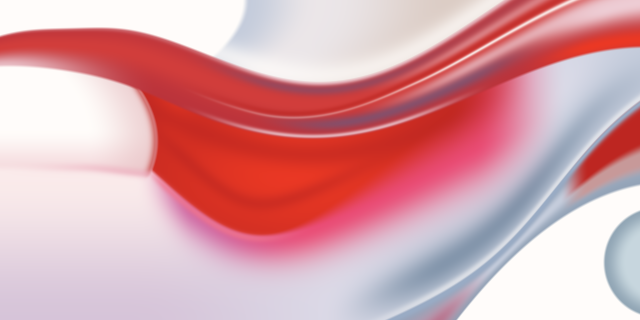
A WebGL 2 fragment shader for this background:

```glsl
#version 300 es
precision highp float;
// Flowing silk: a red ribbon sweeps over a glowing bowl and a pearl-grey body.
// Each fold is bounded by an analytic curve; the height above that curve
// drives soft masks, gaussian highlights and colour ramps.
uniform vec2 u_resolution;
out vec4 fragColor;

const vec3 WHITE = vec3(1., .99, .98), PALE = vec3(.93, .8, .83), MIST = vec3(.77, .8, .86);
const vec3 STEEL = vec3(.47, .55, .64), RED = vec3(.92, .22, .14), DARK = vec3(.74, .15, .13);

float ramp(float a, float b, float x) {
    float t = clamp((x - a) / (b - a), 0., 1.);
    return t * t * (3. - 2. * t);
}
float soft(float d, float w) { return ramp(-w, w, d); }
float bump(float v, float center, float width) {
    float t = (v - center) / width;
    return exp(-t * t);
}
void tint(inout vec3 col, vec3 hue, float amount) { col = mix(col, hue, amount); }

// Boundary curves, as height over x
float ribbonTop(float x) {
    float a = radians(180. * x), s = sin(a);
    return .731 + .17 * x + .159 * cos(a) + (.053 + .015 * s) * s - .02 * bump(x, .22, .16);
}
float ribbonLow(float x) {
    return .665 + .03 * x + .128 * cos(radians(180. * x)) + .016 * bump(x, .4, .2);
}
float bodyEdge(float x) {
    float d = x - 1.74;
    return .417 + .4 * d + .21 * tanh(4. * d);
}
float foldEdge(float x) {
    float u = 2. - x;
    return .422 - (.188 + .958 * u) * u;
}

// Approximate distances to the hyperbolic rim and the left wall of the bowl
float rimDistance(vec2 p) {
    float d = p.x - .753, r = length(vec2(d, .2));
    float slope = .835 * d / r - .265;
    return (p.y - .1 + .265 * d - .835 * r) / length(vec2(slope, 1.));
}
float wallDistance(vec2 p) {
    float d = p.y - .56;
    return p.x - .49 + 2.1 * d * d;
}

vec3 pearlBody(vec2 p) {
    vec3 col = mix(vec3(.84, .77, .85), vec3(.98, .92, .92), ramp(0., .45, p.y));
    tint(col, vec3(.86, .86, .91), ramp(.4, 1.2, p.x));
    float g = p.y - bodyEdge(p.x), right = ramp(1., 1.4, p.x);
    tint(col, MIST, right * ramp(.3, .1, g));
    tint(col, STEEL, right * bump(g, .085, .065) * mix(.85, .3, ramp(1.6, 1.95, p.x)));
    tint(col, MIST, .8 * soft(p.x - 1.85, .2) * soft(p.y - .74, .1));
    tint(col, WHITE, .5 * right * bump(g, .008, .014));
    return col;
}

void addBowl(inout vec3 col, vec2 p) {
    float h = rimDistance(p);
    // Magenta to pink halo
    vec3 glow = mix(vec3(.8, .36, .61), vec3(.92, .25, .42), ramp(.6, 1., p.x));
    float reach = ramp(.42, .6, p.x) * ramp(1.78, 1.48, p.x);
    tint(col, glow, .92 * reach * bump(min(h, 0.), 0., .05 + .04 * p.x));
    // Red interior with a darker inner arc
    vec3 red = mix(DARK, RED, bump(length((p - vec2(.93, .47)) * vec2(.7, 1.2)), 0., .3));
    tint(red, DARK, .55 * bump(h, .105, .025) * ramp(1.4, .9, p.x));
    tint(red, RED, .6 * bump(p.x, .55, .07) * soft(p.y - .6, .1));
    tint(red, DARK, .6 * bump(p.y, ribbonLow(p.x) - .05, .04));
    float w = mix(.012, .14, ramp(.8, 1.5, p.x));
    tint(col, red, ramp(-.2 * w, w, h) * soft(wallDistance(p), .008) * ramp(1.68, 1.4, p.x));
    tint(col, vec3(.95, .46, .55), .7 * bump(h, -.004, .012) * ramp(.44, .52, p.x) * ramp(1., .75, p.x));
}

// Bright hollow to the left of the bowl
void addPocket(inout vec3 col, vec2 p) {
    float wall = wallDistance(p), inside = soft(-wall, .008);
    float shelf = .475 - .02 * ramp(.25, .5, p.x);
    vec3 hollow = mix(vec3(.96, .86, .87), WHITE, ramp(.46, .6, p.y));
    tint(hollow, vec3(.91, .77, .78), .75 * ramp(-.22, 0., wall));
    tint(hollow, DARK, .65 * bump(wall, 0., .016));
    tint(col, hollow, soft(p.y - shelf, .015) * inside);
    tint(col, vec3(.92, .65, .72), .6 * bump(p.y, shelf, .014) * ramp(0., .45, p.x) * inside);
}

// Folded strip, open white corner and glass drop at the lower right
void addFold(inout vec3 col, vec2 p) {
    float top = bodyEdge(p.x), low = foldEdge(p.x);
    float v = (p.y - low) / max(top - low, .02);
    vec3 fold = mix(STEEL, MIST, .3 + .7 * bump(v, .5, .3));
    tint(fold, vec3(.7, .3, .42), .7 * bump(v, .45, .3) * ramp(1.55, 1.35, p.x));
    vec3 lining = mix(vec3(.78, .6, .6), DARK, ramp(.35, .5, v));
    tint(fold, lining, ramp(1.75, 1.84, p.x) * ramp(.08, .25, v));
    tint(fold, vec3(.6, .67, .77), bump(p.y, top - .008, .016));
    tint(col, fold, soft(top - p.y, .005));
    tint(col, WHITE, soft(low - p.y, .006) * step(1.2, p.x));
    float drop = .172 - distance(p, vec2(2.06, .18));
    tint(col, mix(vec3(.57, .65, .71), vec3(.78, .84, .87), ramp(0., .07, drop)), soft(drop, .005));
}

vec3 upperSheet(vec2 p, float top) {
    float u = 1. - p.y, d = p.x - .768 + 3.2 * u * u;
    vec3 sheet = mix(MIST, vec3(.92, .9, .91), ramp(0., .22, d));
    tint(sheet, vec3(.86, .8, .77), ramp(.25, .65, d));
    tint(sheet, WHITE, .7 * bump(p.y, top + .02, .045));
    return mix(WHITE, sheet, soft(d, .012));
}

vec3 ribbon(float x, float v) {
    float mid = ramp(.55, .9, x), right = ramp(1.1, 1.5, x);
    vec3 col = mix(vec3(.73, .2, .23), vec3(.82, .24, .23), bump(v, .6, .3));
    tint(col, PALE, .9 * ramp(.6, 0., v) * ramp(.5, 0., x));
    // Mauve shadows and pale bands
    vec3 mauve = vec3(.49, .32, .44);
    tint(col, mauve, .6 * mid * bump(v, .86, .09) * (1. - .6 * right));
    tint(col, mauve, .85 * ramp(.75, 1.1, x) * bump(v, .25, .11) * ramp(1.75, 1.45, x));
    tint(col, PALE, right * (.7 * bump(v, .41, .09) + .45 * bump(v, .75, .07)));
    tint(col, PALE, ramp(1.55, 1.9, x) * bump(v, .37, .15));
    tint(col, RED, ramp(1.6, 1.85, x) * bump(v, .06, .09));
    // Creases and glossy lines
    float crease = mix(.32, .57, ramp(.8, 1.3, x));
    tint(col, DARK, .6 * mid * bump(v, crease + .07, .05));
    tint(col, WHITE, mix(.3 * mid, .85, right) * bump(v, crease, .025));
    tint(col, PALE, .8 * mid * bump(v, .04, .04) * ramp(1.55, 1.2, x));
    tint(col, PALE, mix(.3, .8, mid) * bump(v, .99, .05));
    return col;
}

void main() {
    vec2 p = gl_FragCoord.xy / u_resolution * vec2(2., 1.);
    float top = ribbonTop(p.x), low = ribbonLow(p.x);
    vec3 col = pearlBody(p);
    addBowl(col, p);
    addPocket(col, p);
    addFold(col, p);
    tint(col, ribbon(p.x, (p.y - low) / (top - low)), soft(p.y - low, .006));
    tint(col, upperSheet(p, top), soft(p.y - top, .005));
    fragColor = vec4(col, 1.);
}
```
